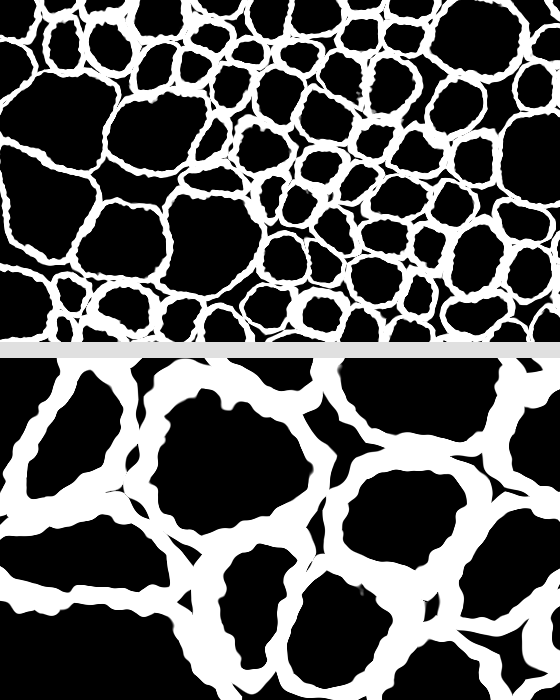
Top: the whole. Bottom: its middle third, enlarged.
A WebGL 1 fragment shader for this pattern:

```glsl
precision highp float;
// Packed irregular grains of mixed size, each drawn as a rough white wall on black.

#define ROWS 3.6        // clusters over the canvas height
#define TILT 0.3        // rotation of the cluster grid
#define BIG_SHARE 0.37  // clusters made of one big grain
#define TRIO_SHARE 0.25 // clusters made of three grains, the rest have four
#define GRAIN_SIZE 0.54 // radius of a big grain
#define REACH 0.03      // how far a free grain swells past its radius
#define ROUNDING 0.03   // softness of grain corners
#define WALL_MIN 0.028
#define WALL_MAX 0.068
#define OVERHANG 0.022  // outward growth of the walls, closes contact seams
#define ROUGHNESS 0.045

uniform vec2 u_resolution;

const float TAU = 6.28318;
const vec3 VOID_COLOR = vec3(0.0);
const vec3 WALL_COLOR = vec3(1.0);

vec2 hash2(vec2 p) {
  vec2 q = vec2(dot(p, vec2(127.1, 311.7)), dot(p, vec2(269.5, 183.3)));
  return fract(sin(q) * 43758.5);
}

vec2 direction(float angle) {
  return vec2(cos(angle), sin(angle));
}

float corner(vec2 cell, vec2 offset) {
  return dot(direction(TAU * hash2(cell).x), offset);
}

float gradientNoise(vec2 p) {
  vec2 i = floor(p), f = p - i;
  vec2 u = f * f * (3.0 - 2.0 * f), e = vec2(1.0, 0.0);
  return mix(mix(corner(i, f), corner(i + e.xy, f - e.xy), u.x),
             mix(corner(i + e.yx, f - e.yx), corner(i + e.xx, f - e.xx), u.x), u.y);
}

vec2 noise2(vec2 p) {
  return vec2(gradientNoise(p), gradientNoise(p + vec2(37.2, 71.8)));
}

// Elliptic distance to one grain (x), its gradient (yz) and a random value (w).
vec4 grain(vec2 p, vec2 cluster, float index) {
  vec2 kind = hash2(cluster + 13.7);
  float count = kind.x < BIG_SHARE ? 1.0 : (kind.x < BIG_SHARE + TRIO_SHARE ? 3.0 : 4.0);
  if (index >= count) return vec4(9.0, 0.0, 0.0, 0.0);

  vec2 jitter = hash2(cluster * 5.0 + index + 2.3) - 0.5;
  vec2 shape = hash2(cluster * 3.0 + index * 7.1 + 41.9);
  float spin = TAU / 8.0 + (kind.y - 0.5) * (count > 3.5 ? 0.7 : TAU);
  float spread = count < 1.5 ? 0.0 : 0.34;
  vec2 center = cluster + 0.5 + spread * direction(spin + TAU * index / count)
              + jitter * (count < 1.5 ? 0.3 : 0.13);

  // Stretch along a mostly upright axis
  vec2 axis = direction(TAU / 4.0 - TILT + (shape.x - 0.5) * 2.4);
  float stretch = 1.02 + 0.22 * shape.y;
  float along = 1.0 / stretch - stretch;
  vec2 q = p - center;
  q = stretch * q + along * dot(q, axis) * axis;
  float dist = length(q) + 1e-4;
  vec2 slope = (stretch * q + along * dot(q, axis) * axis) / dist;
  float radius = GRAIN_SIZE / sqrt(count) * (0.88 + 0.24 * fract(shape.x * 7.0 + shape.y));
  return vec4(dist - radius, slope, fract(shape.y * 11.0));
}

void main() {
  float pixel = ROWS / u_resolution.y;
  vec2 p = gl_FragCoord.xy * pixel + 4.0;
  p = mat2(cos(TILT), sin(TILT), -sin(TILT), cos(TILT)) * p;
  vec2 warped = p + 0.18 * noise2(p * 1.3) + 0.05 * noise2(p * 3.5 + 9.0);
  vec2 home = floor(warped);

  // Find the grain that owns this point
  vec4 owner = vec4(9.0, 0.0, 0.0, 0.0);
  for (int y = -1; y <= 1; y++)
    for (int x = -1; x <= 1; x++)
      for (int k = 0; k < 4; k++) {
        vec4 g = grain(warped, home + vec2(float(x), float(y)), float(k));
        if (g.x < owner.x) owner = g;
      }

  // Smooth minimum of the distances to its own rim and to all neighbours
  float rim = (REACH - owner.x) / max(length(owner.yz), 0.5);
  float total = exp(-rim / ROUNDING);
  for (int y = -1; y <= 1; y++)
    for (int x = -1; x <= 1; x++)
      for (int k = 0; k < 4; k++) {
        vec4 g = grain(warped, home + vec2(float(x), float(y)), float(k));
        float gap = g.x - owner.x;
        if (gap > 1e-6 && g.x < 8.0)
          total += exp(-gap / max(length(g.yz - owner.yz), 0.5) / ROUNDING);
      }
  float depth = -ROUNDING * log(total);

  // Creased outer edge, finer ragged inner edge
  depth += ROUGHNESS * (0.15 - abs(gradientNoise(p * 8.0)));
  float outer = depth + OVERHANG + 0.3 * ROUGHNESS * gradientNoise(p * 15.0 + 5.0);
  float wall = mix(WALL_MIN, WALL_MAX, owner.w) + 0.03 * gradientNoise(p * 3.0 + 20.0);
  float inner = wall - depth + 0.5 * ROUGHNESS * gradientNoise(p * 19.0 + 50.0);
  float ink = smoothstep(-0.65 * pixel, 0.65 * pixel, min(outer, inner));
  gl_FragColor = vec4(mix(VOID_COLOR, WALL_COLOR, ink), 1.0);
}
```
